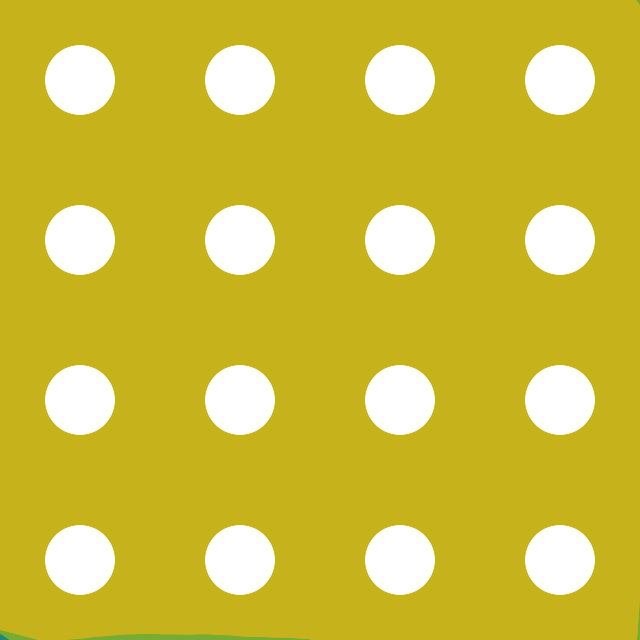
This pattern is drawn by a WebGL 1 fragment shader. Its source:

```glsl
precision highp float;

uniform vec2 u_resolution;

const float REPEATS = 4.0;
const float DOT_RADIUS = 0.0545;
const vec3 MUSTARD = vec3(0.776, 0.698, 0.106);
const vec3 WHITE = vec3(1.0);
const vec3 GREEN = vec3(0.47, 0.67, 0.20);
const vec3 TEAL = vec3(0.13, 0.53, 0.47);

// Coverage of a shape from its signed distance, negative inside
float coverage(float dist, float pixel) {
    return 1.0 - smoothstep(-0.5 * pixel, 0.5 * pixel, dist);
}

// Signed distance to a grid of dots centred in their cells
float dotGrid(vec2 p, float repeats, float radius) {
    vec2 cell = (fract(p * repeats) - 0.5) / repeats;
    return length(cell) - radius;
}

// Triangular stain at the origin, reaching size.x across and size.y up
float cornerStain(vec2 p, vec2 size) {
    return (p.x / size.x + p.y / size.y - 1.0) * min(size.x, size.y);
}

// Thin band on the lower edge, tapering towards both ends
float edgeStain(vec2 p, float start, float end, float height) {
    float rise = smoothstep(start, mix(start, end, 0.3), p.x);
    float fall = 1.0 - 0.75 * smoothstep(mix(start, end, 0.5), end, p.x);
    float wobble = 0.0004 * (sin(p.x * 61.0) + 0.5 * sin(p.x * 143.0));
    float top = height * rise * fall + wobble * rise;
    return max(p.y - top, max(start - p.x, p.x - end));
}

void main() {
    vec2 p = gl_FragCoord.xy / u_resolution;
    float pixel = 1.0 / min(u_resolution.x, u_resolution.y);

    // Worn colour along the border
    float stain = edgeStain(p, 0.09, 0.484, 0.0088);
    stain = min(stain, cornerStain(p, vec2(0.06, 0.0155)));
    stain = min(stain, cornerStain(vec2(1.0 - p.x, p.y), vec2(0.0045, 0.062)));
    stain = min(stain, cornerStain(1.0 - p, vec2(0.006, 0.008)));
    vec3 color = mix(MUSTARD, GREEN, coverage(stain, pixel));
    float deepStain = cornerStain(p, vec2(0.015, 0.010));
    color = mix(color, TEAL, coverage(deepStain, pixel));

    // Dots
    float dots = dotGrid(p, REPEATS, DOT_RADIUS);
    color = mix(color, WHITE, coverage(dots, pixel));

    gl_FragColor = vec4(color, 1.0);
}
```
